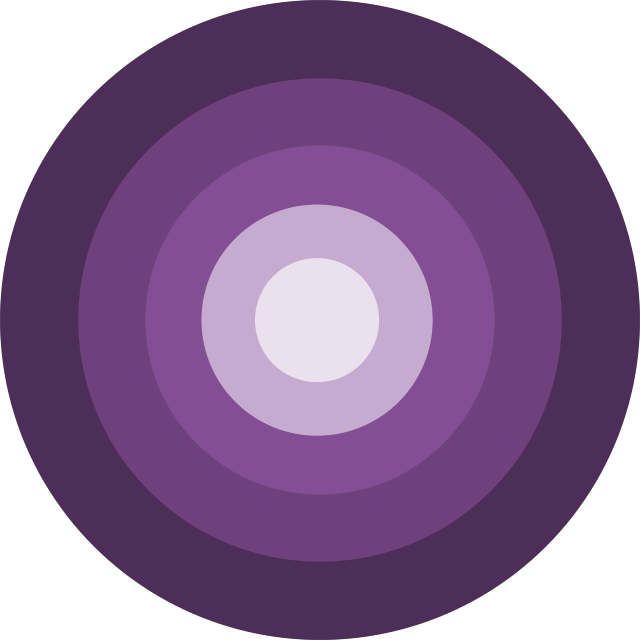
Reproduce this background procedurally as a three.js fragment shader.

```glsl
#define CENTER vec2(0.5, 0.5)
#define INNER_CENTER vec2(0.4954, 0.4998)
#define EDGE 0.001
#define PAPER vec3(1.0)
#define DEEP_PLUM vec3(0.302, 0.180, 0.345)
#define PLUM vec3(0.435, 0.255, 0.486)
#define VIOLET vec3(0.514, 0.306, 0.580)
#define LILAC vec3(0.776, 0.671, 0.820)
#define PALE_LILAC vec3(0.922, 0.882, 0.933)

varying vec2 vUv;

// Smooth coverage of a filled disc
float disc(vec2 point, vec2 center, float radius) {
  float distanceToEdge = length(point - center) - radius;
  return 1.0 - smoothstep(-EDGE, EDGE, distanceToEdge);
}

void main() {
  vec3 color = PAPER;

  // Broad dark rings, centred on the canvas
  color = mix(color, DEEP_PLUM, disc(vUv, CENTER, 0.5));
  color = mix(color, PLUM, disc(vUv, CENTER, 0.3776));
  color = mix(color, VIOLET, disc(vUv, CENTER, 0.2728));

  // Light core, slightly left of centre
  color = mix(color, LILAC, disc(vUv, INNER_CENTER, 0.1806));
  color = mix(color, PALE_LILAC, disc(vUv, INNER_CENTER, 0.0969));

  gl_FragColor = vec4(color, 1.0);
}
```
